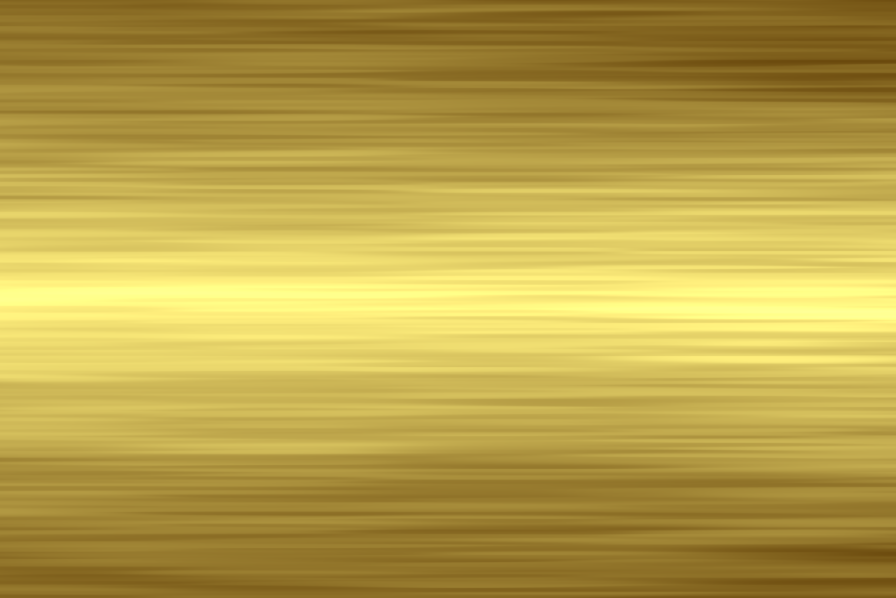
Give the GLSL for this texture, as a Shadertoy shader.

```glsl
float hash(vec2 p, float seed) {
    vec3 q = fract(vec3(p.xyx) * vec3(0.1031, 0.1030, 0.0973) + seed * 0.137);
    q += dot(q, q.yzx + 33.33);
    return fract((q.x + q.y) * q.z);
}

// Smooth cellular noise: nearby jittered cells blend their random shades, -1 to 1
float cellShade(vec2 p, float seed) {
    vec2 cell = floor(p);
    float shade = 0.0;
    float total = 0.0;
    for (int j = -1; j <= 1; j++) {
        for (int i = -1; i <= 1; i++) {
            vec2 id = cell + vec2(float(i), float(j));
            vec2 centre = id + 0.15 + 0.7 * vec2(hash(id, seed), hash(id, seed + 3.7));
            vec2 d = p - centre;
            float weight = exp(-5.0 * dot(d, d));
            shade += weight * (2.0 * hash(id, seed + 8.3) - 1.0);
            total += weight;
        }
    }
    return shade / total;
}

// Horizontal scratches, from hair-thin lines to broad soft bands
float brushed(vec2 p, float fineGain) {
    float grain = 0.0;
    float rows = 165.0;
    float columns = 2.6;
    float gain = 0.125 * fineGain;
    for (int layer = 0; layer < 4; layer++) {
        float seed = float(layer) + 1.0;
        grain += gain * cellShade(p * vec2(columns, rows) + seed * 17.3, seed);
        rows *= 0.47;
        columns *= 0.8;
        gain *= 0.78;
    }
    return grain;
}

// Tone falls away from a horizontal highlight, flattening near the borders
float sheen(vec2 uv, float axis) {
    float d = abs(uv.y - axis);
    float slope = 1.08 - 2.5 * d;
    float tail = 0.24 * smoothstep(0.36, 0.52, d);
    float core = 0.10 * exp(-d * d / 0.0016);
    return slope + tail + core;
}

vec3 gold(float tone) {
    return mix(vec3(0.51, 0.39, 0.12), vec3(0.95, 0.88, 0.45), tone);
}

void mainImage(out vec4 fragColor, in vec2 fragCoord) {
    vec2 uv = fragCoord / iResolution.xy;
    vec2 p = fragCoord / iResolution.y;

    float axis = 0.503 - 0.012 * uv.x;
    float tone = sheen(uv, axis);

    // The outer right side is duller; the left edge carries a wider glow
    float outer = smoothstep(0.15, 0.45, abs(uv.y - axis));
    tone += outer * mix(0.05, -0.09, smoothstep(0.1, 1.0, uv.x));
    tone += 0.06 * exp(-uv.x * 7.0) * exp(-pow((uv.y - axis) / 0.12, 2.0));

    // Scratches grow crisper toward the right
    tone += brushed(p, mix(0.85, 1.15, uv.x));
    fragColor = vec4(clamp(gold(tone), 0.0, 1.0), 1.0);
}
```
